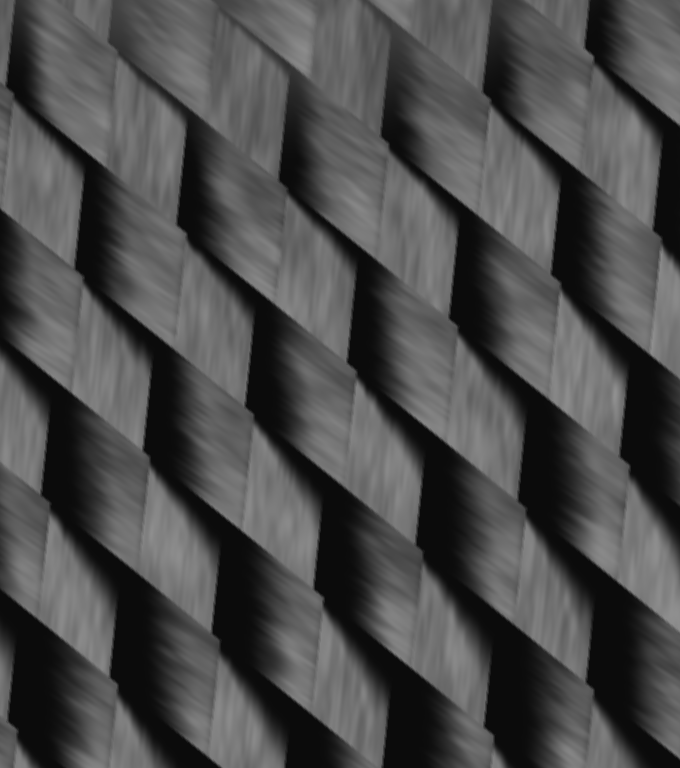
Give the GLSL for this texture, as a WebGL 2 fragment shader.

```glsl
#version 300 es
precision highp float;
// A skewed plain weave of grey fibre bundles: slanted rows hold alternating
// weft and warp tiles, each row shifted against the last. Tiles are shaded by
// soft shadows that deepen down the cloth, and streaked with stretched noise.

uniform vec2 u_resolution;
out vec4 fragColor;

// Weave geometry, in canvas heights with y pointing down
const vec2 ORIGIN = vec2(0.1126, 0.198);
const vec2 ROW_STEP = vec2(0.2220, 0.1797);     // one weft + warp pair along a row
const vec2 COLUMN_STEP = vec2(-0.0156, 0.1523); // from one row edge to the next
const float ROW_SHIFT = 0.472;
const float WEFT_SHARE = 0.58;
const float BLACK = 0.045;
const float BLUR = 0.0015;

float hash(vec2 p) {
    vec3 h = fract(vec3(p.xyx) * 0.1031);
    h += dot(h, h.yzx + 33.33);
    return fract((h.x + h.y) * h.z);
}

float noise(vec2 p) {
    vec2 i = floor(p), f = fract(p);
    f = f * f * (3.0 - 2.0 * f);
    float low = mix(hash(i), hash(i + vec2(1, 0)), f.x);
    float high = mix(hash(i + vec2(0, 1)), hash(i + vec2(1, 1)), f.x);
    return mix(low, high, f.y);
}

// Streaks along x, finer across y; centred on zero
float fibres(vec2 p, float lanes, float seed) {
    vec2 offset = vec2(seed * 91.0, seed * 57.0);
    float broad = noise(vec2(p.x * 2.5, p.y * lanes * 0.3) + offset);
    float medium = noise(vec2(p.x * 4.0, p.y * lanes) + offset + 17.0);
    float fine = noise(vec2(p.x * 6.0, p.y * lanes * 2.2) + offset + 43.0);
    return broad * 0.4 + medium * 0.35 + fine * 0.25 - 0.5;
}

// Coordinates along the row (x) and across it (y)
vec2 toWeave(vec2 q) {
    return inverse(mat2(ROW_STEP, COLUMN_STEP)) * (q - ORIGIN);
}

// Shadow strength: weak at the upper middle, strong below and at the sides
float shadowDepth(vec2 q) {
    float side = q.x - 0.35;
    return clamp(0.08 + 0.9 * q.y + 0.9 * side * side, 0.0, 1.0);
}

// Weft tile: black on the left, brightest towards its lower right
float weftTone(vec2 p, float depth, float seed) {
    float streak = fibres(vec2(p.x, p.y + 0.12 * p.x), 15.0, seed);
    float along = p.x + 0.1 * (0.5 - p.y) + 0.16 * streak;
    float lit = smoothstep(0.35 * depth, 0.3 + 0.6 * depth, along);
    float glow = smoothstep(0.35, 0.85, p.x) * smoothstep(0.1, 0.85, p.y);
    float tone = 0.35 + 0.13 * glow + 0.04 * (seed - 0.5) + 0.24 * streak;
    tone *= 1.0 - 0.12 * smoothstep(0.93, 1.0, p.x);
    float dark = mix(0.27, BLACK, smoothstep(0.1, 0.28, depth));
    return mix(dark, tone, lit);
}

// Warp tile: lies below the weft above it, whose shadow widens to the right
float warpTone(vec2 p, float depth, float seed) {
    float streak = fibres(vec2(p.y, p.x), 11.0, seed);
    float reach = (0.06 + 0.4 * p.x) * depth;
    float lit = smoothstep(reach * 0.5, reach * 1.6 + 0.06, p.y + 0.06 * streak);
    float tone = mix(0.39, 0.48, smoothstep(0.1, 0.6, depth));
    tone += 0.04 * (seed - 0.5) + 0.26 * streak;
    tone *= 1.0 - 0.15 * smoothstep(0.88, 1.0, p.x);
    float dark = mix(0.25, BLACK, smoothstep(0.08, 0.3, depth));
    return mix(dark, tone, lit);
}

float weave(vec2 q) {
    vec2 w = toWeave(q);
    float row = floor(w.y);
    float along = w.x - ROW_SHIFT * row;
    vec2 cell = vec2(floor(along), row);
    vec2 p = vec2(fract(along), fract(w.y));
    float seed = hash(cell + 40.0);
    float share = WEFT_SHARE + 0.02 * (seed - 0.5);
    float depth = shadowDepth(q);
    if (p.x < share) return weftTone(vec2(p.x / share, p.y), depth, seed);
    return warpTone(vec2((p.x - share) / (1.0 - share), p.y), depth, hash(cell + 75.0));
}

void main() {
    vec2 q = gl_FragCoord.xy / u_resolution.y;
    q.y = 1.0 - q.y;

    // Average a small neighbourhood for soft, smooth edges
    float tone = 0.0;
    for (int y = -1; y <= 1; y++)
        for (int x = -1; x <= 1; x++)
            tone += weave(q + BLUR * vec2(x, y));
    fragColor = vec4(vec3(tone / 9.0), 1.0);
}
```
